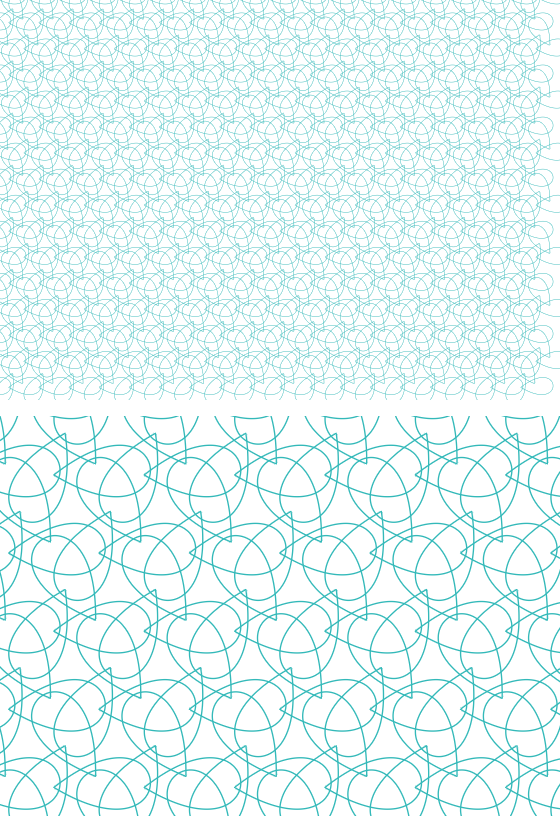
Top, the full canvas; bottom, a detail of the centre.
Give the GLSL for this pattern, as a Shadertoy shader.

```glsl
// Thin teal line lattice: each motif is three teardrop loops in threefold rotation.
// Motifs sit on staggered rows; every loop is the nodal cubic y^2 = m^2 x^2 (1 - x/L),
// drawn from its first-order signed distance with a box-filtered stroke.

// All lengths are fractions of the canvas height.
const vec2  PITCH       = vec2(0.0753, 0.0651);  // motif spacing across, row spacing up
const vec2  FIRST       = vec2(0.0368, 0.0463);  // centre of motif (0, 0)
const float LAST_COLUMN = 17.0;
const float TIP_RADIUS  = 0.0207;                // motif centre to loop tip
const float TIP_ANGLE   = radians(225.0);
const float LOOP_TILT   = radians(3.5);          // axis of the first loop
const float LOOP_LENGTH = 0.0805;
const float LOOP_SLOPE  = 0.69;                  // tangent slope at the tip
const float LINE_WIDTH  = 0.00113;
const vec3  PAPER       = vec3(1.0);
const vec3  INK         = vec3(0.20, 0.725, 0.725);

mat2 rotation(float a) {
    float c = cos(a), s = sin(a);
    return mat2(c, s, -s, c);
}

// Approximate signed distance to a loop with its tip at the origin, axis along +x.
float loopDistance(vec2 p) {
    if (p.x < 0.0) return length(p);
    float m2 = LOOP_SLOPE * LOOP_SLOPE;
    float t = p.x / LOOP_LENGTH;
    float f = p.y * p.y - m2 * p.x * p.x * (1.0 - t);
    vec2 gradient = vec2(-m2 * p.x * (2.0 - 3.0 * t), 2.0 * p.y);
    return f / max(length(gradient), 1e-5);
}

// Share of a pixel-wide box covered by the stroke.
float strokeCoverage(float d, float pixel) {
    float h = 0.5 * LINE_WIDTH;
    return clamp(0.5 + (h - d) / pixel, 0.0, 1.0)
         - clamp(0.5 - (h + d) / pixel, 0.0, 1.0);
}

// Fraction of paper left visible by one motif centred at the origin.
float motifClear(vec2 p, float pixel) {
    float clear = 1.0;
    vec2 tip = TIP_RADIUS * vec2(cos(TIP_ANGLE), sin(TIP_ANGLE));
    mat2 toAxis = rotation(-LOOP_TILT);
    mat2 third = rotation(radians(120.0));
    for (int i = 0; i < 3; i++) {
        clear *= 1.0 - strokeCoverage(loopDistance(toAxis * (p - tip)), pixel);
        p = third * p;
    }
    return clear;
}

void mainImage(out vec4 fragColor, in vec2 fragCoord) {
    float pixel = 1.0 / iResolution.y;
    vec2 p = fragCoord * pixel - FIRST;
    float nearRow = round(p.y / PITCH.y);
    float clear = 1.0;

    // Loops reach into neighbouring cells, so gather the surrounding motifs.
    for (int j = -1; j <= 1; j++) {
        float row = nearRow + float(j);
        if (row < 0.0) continue;
        float stagger = 0.5 * mod(row, 2.0);
        float nearColumn = round(p.x / PITCH.x - stagger);
        for (int i = -1; i <= 1; i++) {
            float column = nearColumn + float(i);
            if (column > LAST_COLUMN) continue;
            vec2 centre = vec2(column + stagger, row) * PITCH;
            clear *= motifClear(p - centre, pixel);
        }
    }
    fragColor = vec4(mix(INK, PAPER, clear), 1.0);
}
```
